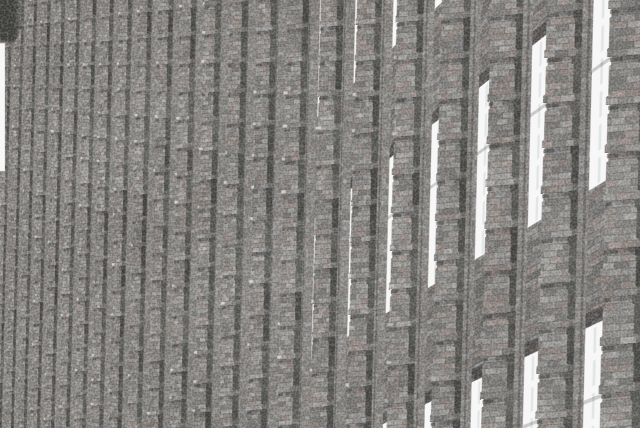
Reproduce this texture procedurally as a Shadertoy shader.

```glsl
// Receding brick facade: corbelled piers, shaded returns and tall white windows.

// Perspective, in units of canvas height
const vec2  VANISH     = vec2(-0.986, -0.895);
const float DEPTH      = 36.68;   // pier spacing scale
const float FIRST_PIER = 15.3;    // depth of the nearest pier
const float LEAN       = 0.025;

// Bay layout, as fractions of one bay
const float PIER_LEFT  = 0.25;
const float PIER_WIDTH = 0.48;
const float CORBEL     = 0.055;
const float BRICK_LEN  = 0.21;

// Vertical rhythm on the facade
const float LEDGE       = 0.0469;
const float LEDGE_PHASE = 0.67;
const float COURSES     = 7.0;
const float WIN_BASE    = 0.612;
const float WIN_PERIOD  = 0.328;
const float WIN_HEIGHT  = 0.59;
const float JOINT       = 0.07;

const vec3 BRICK_DARK  = vec3(0.49, 0.485, 0.475);
const vec3 BRICK_LIGHT = vec3(0.66, 0.65, 0.64);
const vec3 BRICK_RED   = vec3(0.61, 0.55, 0.53);
const vec3 JOINT_COLOR = vec3(0.43, 0.43, 0.42);
const vec3 SHADE       = vec3(0.29, 0.29, 0.28);
const vec3 WHITE       = vec3(0.97);
const vec3 GLASS       = vec3(0.86, 0.88, 0.88);

float hash(vec2 p) {
    p = fract(p * vec2(0.1031, 0.1137));
    p += dot(p, p.yx + 33.33);
    return fract((p.x + p.y) * p.x * 17.0);
}

// Distance to the nearest scattered point
float cellular(vec2 p) {
    vec2 cell = floor(p);
    float d = 1.0;
    for (int j = -1; j <= 1; j++)
    for (int i = -1; i <= 1; i++) {
        vec2 c = cell + vec2(i, j);
        vec2 site = c + vec2(hash(c + 7.0), hash(c + 91.0));
        d = min(d, length(p - site));
    }
    return d;
}

// Smooth 0..1 mask of the interval a..b
float band(float a, float b, float x, float aa) {
    return smoothstep(a - aa, a + aa, x) * (1.0 - smoothstep(b - aa, b + aa, x));
}

// Running bond; q counts bricks and courses, aa is the pixel size in q
vec3 brickwork(vec2 q, vec2 aa, float seed) {
    q.x += 0.5 * mod(floor(q.y), 2.0);
    vec2 id = floor(q) + vec2(seed * 13.0 + 40.0, seed * 5.0 + 20.0);
    vec3 col = mix(BRICK_DARK, BRICK_LIGHT, hash(id));
    col = mix(col, BRICK_RED, 0.6 * step(0.8, hash(id + 57.0)));
    vec2 edge = abs(fract(q) - 0.5);
    vec2 joint = smoothstep(0.5 - JOINT - aa, 0.5 - JOINT + aa, edge);
    return mix(col, JOINT_COLOR, 0.7 * max(joint.x * 0.5, joint.y));
}

void mainImage(out vec4 fragColor, in vec2 fragCoord) {
    vec2 p = fragCoord / iResolution.y;
    float px = 1.0 / iResolution.y;
    float x = p.x - LEAN * (p.y - 0.5);

    // Bay index (growing to the left) and position inside the bay
    float reach = x - VANISH.x;
    float n = DEPTH / reach - FIRST_PIER;
    float bay = ceil(n - PIER_LEFT);
    float c = bay - n + PIER_LEFT;
    float aaC = 0.9 * px * DEPTH / (reach * reach);

    // Heights: v on the pier face, wallV on the receding wall
    float pierReach = DEPTH / (bay + FIRST_PIER);
    float v = (p.y - VANISH.y - 0.08 * (reach - pierReach)) / pierReach;
    float wallV = (p.y - VANISH.y) / reach;
    float level = v / LEDGE - LEDGE_PHASE;
    float s = fract(level);
    float aaS = 0.9 * px / (pierReach * LEDGE);
    float tone = hash(vec2(bay + 30.0, floor(level) + 9.0));
    float chance = hash(vec2(bay + 71.0, floor(level) + 45.0));
    vec2 aaBrick = vec2(aaC / BRICK_LEN, aaS * COURSES);

    // Recessed wall, with the narrow edge of the next pier behind
    vec3 col = brickwork(vec2(c / BRICK_LEN, level * COURSES + 0.5), aaBrick, bay + 31.0);
    col = mix(col, vec3(0.53, 0.53, 0.52), 0.35);
    col *= 1.0 - 0.18 * band(0.93, 0.97, c, aaC);

    // Windows, hidden by the piers as the bays recede
    float winWidth = 0.24 * smoothstep(6.5, 0.0, bay);
    float winLeft = PIER_LEFT - winWidth;
    float w = fract((wallV - WIN_BASE) / WIN_PERIOD);
    float aaW = px / (reach * WIN_PERIOD);
    float recess = band(winLeft, PIER_LEFT + CORBEL, c, aaC) * step(bay, 6.0);
    vec3 deepWall = brickwork(vec2(c / BRICK_LEN, wallV / LEDGE * COURSES), aaBrick, bay + 50.0);
    col = mix(col, deepWall * 0.92, recess);
    col *= 1.0 - 0.28 * recess * band(WIN_HEIGHT, WIN_HEIGHT + 0.045, w, aaW);
    float pane = fract(w / WIN_HEIGHT * 6.0);
    float glass = band(winLeft + 0.13, winLeft + 0.17, c, aaC) * band(0.12, 0.9, pane, aaW * 10.0);
    vec3 window = mix(WHITE, GLASS, glass * 0.8);
    window *= 1.0 - 0.18 * band(0.36, 0.372, w, aaW);
    col = mix(col, window, recess * band(0.006, WIN_HEIGHT, w, aaW));

    // Stepped corbels: each segment is widest just above its ledge
    float inset = 0.5 * (smoothstep(0.18 - aaS, 0.18 + aaS, s) + smoothstep(0.82 - aaS, 0.82 + aaS, s));
    inset *= CORBEL * (0.7 + 0.6 * tone);
    float left = PIER_LEFT + inset - 0.015;
    float right = PIER_LEFT + PIER_WIDTH - inset + 0.025;

    // Shaded return beside the pier, broken at every ledge
    float sideWidth = mix(0.11, 0.21, smoothstep(0.0, 10.0, bay));
    float side = band(right - 0.02, PIER_LEFT + PIER_WIDTH + sideWidth, c, aaC);
    float gap = 1.0 - 0.55 * band(0.02, 0.16, s, aaS);
    float sideCourse = 0.9 + 0.2 * hash(vec2(bay + 11.0, floor(level * COURSES) + 60.0));
    col = mix(col, SHADE * sideCourse * (0.95 + 0.4 * tone), side * gap * 0.88);

    // Pier face, slightly darker below the ledge above
    vec3 face = brickwork(vec2(c / BRICK_LEN, level * COURSES), aaBrick, bay);
    face *= 0.96 + 0.08 * tone;
    float under = band(0.9, 1.1, s, aaS) * smoothstep(left, left + 0.35, c + 0.25 * (tone - 0.4));
    face *= 1.0 - 0.2 * under;
    col = mix(col, face, band(left, right, c, aaC));

    // Dark toothed notch and pale chip at the ledge
    float notch = band(left - 0.02, left + 0.06 + 0.14 * chance, c, aaC) * band(0.89, 0.98, s, aaS);
    col = mix(col, SHADE, 0.6 * notch);
    float chip = band(left - 0.03, left + 0.03 + 0.1 * tone, c, aaC) * band(0.0, 0.09, s - 0.05 * chance, aaS);
    col = mix(col, WHITE, chip * (0.1 + 0.5 * step(0.6, chance)) * smoothstep(1.0, 6.0, bay));

    // Grain and broad weathering, spared on white paint
    float grain = cellular(p * 170.0) - 0.45;
    float stain = sin(p.x * 9.0 + 2.0 * sin(p.y * 5.0)) + sin(p.y * 13.0 - p.x * 4.0);
    float matte = 1.0 - smoothstep(0.7, 0.85, col.g);
    col += matte * (0.17 * grain + 0.006 * stain);

    // Sky sliver and dark eaves at the far end
    float sky = (1.0 - smoothstep(0.010, 0.010 + px, p.x)) * band(0.6, 0.9, p.y, px);
    col = mix(col, WHITE, sky);
    float eaves = 1.0 - smoothstep(0.0, 0.015, 0.91 - p.y + max(p.x - 0.035, 0.0) * 2.0);
    col = mix(col, SHADE + 0.2 * grain, eaves * (1.0 - smoothstep(0.03, 0.06, p.x)));

    fragColor = vec4(clamp(col, 0.0, 1.0), 1.0);
}
```
